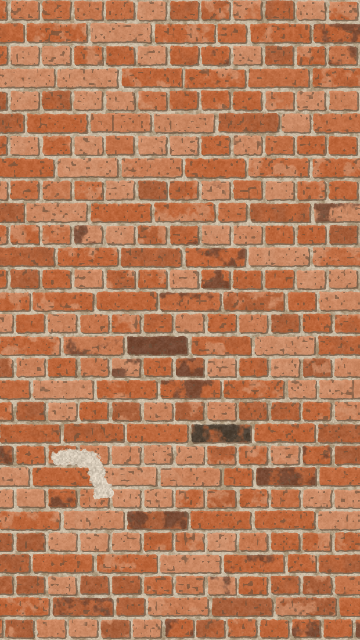
A WebGL 2 fragment shader for this texture:

```glsl
#version 300 es
precision highp float;
uniform vec2 u_resolution;
out vec4 outColor;

const float HEADERS_PER_HEIGHT = 20.1;   // lengths below are in header widths
const float COURSES = 29.0;
const float COURSE_H = HEADERS_PER_HEIGHT / COURSES;
const float COURSE_SAG = 0.13;
const float JOINT_HALF = 0.066;
const float CORNER = 0.05;
const float EDGE_WOBBLE = 0.07;
const float NO_HEADER = 9.0;
const vec2 SHADOW_SHIFT = vec2(0.045, 0.04);
const vec2 BURNT_BRICK = vec2(4.9, 15.0);  // centre x, course
const vec2 SOOTY_BRICK = vec2(7.04, 19.0);
const vec2 PATCH_A = vec2(1.85, 14.33);
const vec2 PATCH_B = vec2(2.85, 14.45);
const vec2 PATCH_C = vec2(3.2, 15.45);
const float PATCH_RADIUS = 0.27;

const vec3 ORANGE = vec3(0.74, 0.40, 0.23);
const vec3 RUST = vec3(0.65, 0.37, 0.23);
const vec3 PALE = vec3(0.81, 0.57, 0.43);
const vec3 BURNT = vec3(0.42, 0.27, 0.20);
const vec3 SOOT = vec3(0.30, 0.25, 0.20);
const vec3 MORTAR_LIGHT = vec3(0.80, 0.74, 0.65);
const vec3 MORTAR_DARK = vec3(0.66, 0.58, 0.47);
const vec3 SHADE = vec3(0.42, 0.32, 0.24);
const vec3 PLASTER = vec3(0.84, 0.79, 0.72);

float hash(vec2 p) {
  vec3 q = fract(vec3(p.xyx) * 0.1031);
  q += dot(q, q.yzx + 33.33);
  return fract((q.x + q.y) * q.z);
}

float noise(vec2 p) {
  vec2 i = floor(p), f = fract(p);
  f = f * f * (3.0 - 2.0 * f);
  return mix(mix(hash(i), hash(i + vec2(1, 0)), f.x),
             mix(hash(i + vec2(0, 1)), hash(i + vec2(1, 1)), f.x), f.y);
}

float fbm(vec2 p) {
  float sum = 0.0, amp = 0.5;
  for (int i = 0; i < 4; i++) {
    sum += amp * noise(p);
    p = p * 2.03 + 17.1;
    amp *= 0.5;
  }
  return sum / 0.9375;
}

float boxDist(vec2 p, vec2 halfSize) {
  vec2 d = abs(p) - halfSize + CORNER;
  return length(max(d, 0.0)) + min(max(d.x, d.y), 0.0) - CORNER;
}

float segmentDist(vec2 p, vec2 a, vec2 b) {
  vec2 ab = b - a;
  return length(p - a - ab * clamp(dot(p - a, ab) / dot(ab, ab), 0.0, 1.0));
}

// Brick under x in a course: centre x and width
vec2 brickSpan(float x, float row) {
  float shift = row > 26.5 ? -0.16 : row > 12.5 ? 0.18 : 0.0;
  if (mod(row, 2.0) < 0.5) {
    float start = 0.27 + shift;
    return vec2(floor(x - start) + start + 0.5, 1.0);
  }
  float k = floor(row * 0.5);
  bool oddPair = mod(k, 2.0) > 0.5;
  float start = (oddPair ? 1.75 : 0.79) + shift;
  float slot = k == 13.0 ? 1.0 : oddPair ? NO_HEADER
             : mod(k, 5.0) == 0.0 || k == 4.0 ? 3.0 : 4.0;
  float t = x - start, headerLeft = 2.0 * slot;
  if (t >= headerLeft && t < headerLeft + 1.0) return vec2(start + headerLeft + 0.5, 1.0);
  float skip = t < headerLeft ? 0.0 : 1.0;
  return vec2(start + 2.0 * floor((t - skip) * 0.5) + skip + 1.0, 2.0);
}

void main() {
  vec2 uv = vec2(gl_FragCoord.x, u_resolution.y - gl_FragCoord.y) / u_resolution.y;
  vec2 p = uv * HEADERS_PER_HEIGHT;
  float px = HEADERS_PER_HEIGHT / u_resolution.y;

  // Bond layout
  float y = p.y + 0.03 - COURSE_SAG * sin(3.14159 * uv.y);
  float row = floor(y / COURSE_H);
  vec2 span = brickSpan(p.x, row);
  vec2 local = vec2(p.x - span.x, y - (row + 0.5) * COURSE_H);
  vec2 id = vec2(floor(span.x * 2.0) + 40.0, row + 7.0);
  float tone = hash(id), wear = hash(id + 61.7);
  vec2 jitter = (vec2(hash(id + 3.1), hash(id + 9.4)) - 0.5) * 0.025;
  vec2 halfSize = 0.5 * vec2(span.y, COURSE_H) - JOINT_HALF;
  float wobble = (fbm(p * 7.0) - 0.5) * EDGE_WOBBLE;
  float d = boxDist(local - jitter, halfSize) + wobble;
  float shadowD = boxDist(local - jitter - SHADOW_SHIFT, halfSize) + wobble;

  // Mortar with cast shadow
  float grain = noise(p * 23.0) - 0.5;
  vec3 mortar = mix(MORTAR_DARK, MORTAR_LIGHT, smoothstep(0.25, 0.6, fbm(p * 5.0 + 30.0)));
  mortar += grain * 0.10;
  mortar = mix(mortar, SHADE, 0.75 * (1.0 - smoothstep(-0.01, 0.03, shadowD)));

  // Brick tone, pale wash, stains and pits
  float cloud = fbm(p * 2.6 + id * 5.3);
  float paleBias = span.y < 1.5 ? 0.14 : 0.0;
  vec3 brick = mix(RUST, ORANGE, smoothstep(0.0, 0.3, tone + 0.4 * (cloud - 0.5)));
  brick = mix(brick, PALE, 0.85 * smoothstep(0.6, 0.95, tone + paleBias));
  brick = mix(brick, PALE, step(0.55, wear) * 0.7 * smoothstep(0.5, 0.68, cloud));
  float stain = fbm(p * 2.2 + id * 3.7);
  brick = mix(brick, BURNT, step(wear, 0.1) * 0.8 * smoothstep(0.48, 0.64, stain));
  float burnt = row == BURNT_BRICK.y && abs(span.x - BURNT_BRICK.x) < 0.6 ? 1.0 : 0.0;
  float sooty = row == SOOTY_BRICK.y && abs(span.x - SOOTY_BRICK.x) < 0.6 ? 1.0 : 0.0;
  brick = mix(brick, BURNT, burnt * (0.75 + 0.25 * cloud));
  brick = mix(brick, SOOT, sooty * smoothstep(0.3, 0.55, stain));
  brick += (fbm(p * 9.0) - 0.5) * 0.10 + grain * 0.05;
  brick = mix(brick, SHADE, 0.65 * smoothstep(0.76, 0.9, noise(p * 11.0 + id)));
  brick += 0.05 * smoothstep(-0.09, 0.0, d) * step(local.y, 0.0);
  vec3 color = mix(brick, mortar, smoothstep(-px * 0.7, px * 0.7, d));

  // Broken area filled with plaster
  float patchD = min(segmentDist(p, PATCH_A, PATCH_B), segmentDist(p, PATCH_B, PATCH_C));
  patchD += (fbm(p * 4.0 + 8.0) - 0.5) * 0.45 - PATCH_RADIUS;
  vec3 plaster = PLASTER + grain * 0.16 + (fbm(p * 8.0) - 0.5) * 0.15;
  color = mix(color, plaster, 1.0 - smoothstep(-px, px, patchD));
  outColor = vec4(clamp(color, 0.0, 1.0), 1.0);
}
```
